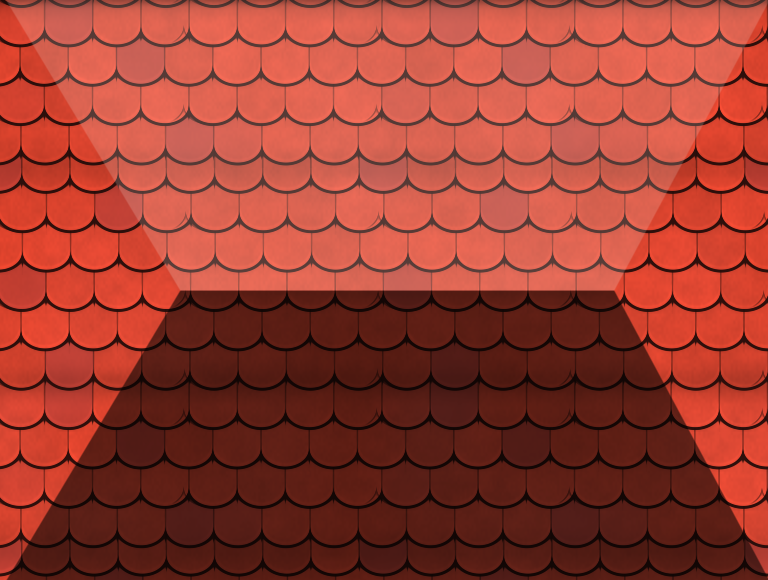
Give the GLSL for this texture, as a WebGL 1 fragment shader.

```glsl
precision highp float;
// A hipped roof seen from above, clad in rounded clay tiles.
// Overlapping scallop rows come from a staggered repeat; one ridge and four
// hips split the roof into a pale, a shaded and two saturated faces.
uniform vec2 u_resolution;

const float ROWS = 14.73;       // tile rows over the canvas height
const float TILE_WIDTH = 1.224; // in row heights
const float DROP = 0.46;        // depth of the rounded tile end
const float TIP = 0.88;         // lowest point of a tile within its row

float hash(vec2 p) {
  return fract(sin(dot(p, vec2(127.1, 311.7))) * 43758.5453);
}

float noise(vec2 p) {
  vec2 i = floor(p), f = fract(p);
  f = f * f * (3.0 - 2.0 * f);
  return mix(mix(hash(i), hash(i + vec2(1.0, 0.0)), f.x),
             mix(hash(i + vec2(0.0, 1.0)), hash(i + 1.0), f.x), f.y);
}

// Alternate rows are staggered, except at two joins of the cladding.
float stagger(float row) {
  return mod(row + step(0.5, row) + step(4.5, row), 2.0);
}

// Column coordinate: whole numbers are the joints between tiles.
float columnAt(float x, float row) {
  return (x - 9.72) / TILE_WIDTH + 0.5 * stagger(row) + 0.025 * sin(row * 7.0);
}

// Signed distance to the rounded tile end, positive below it.
float scallop(float column, float f) {
  float u = 2.0 * fract(column) - 1.0;
  float arch = sqrt(max(1.0 - u * u, 0.03));
  float slope = 2.0 * DROP * u / (arch * TILE_WIDTH);
  return (f - TIP + DROP * (1.0 - arch)) / sqrt(1.0 + slope * slope);
}

float stroke(float d, float halfWidth, float px) {
  return 1.0 - smoothstep(halfWidth - 0.5 * px, halfWidth + 0.7 * px, abs(d));
}

float bump(float x, float center, float width) {
  float d = (x - center) / width;
  return exp(-d * d);
}

vec3 tiles(vec2 p, float px) {
  // Rows repeat as one course with a shortened row in its middle.
  float t = mod(p.y + 0.74, 9.72);
  float v = t + 0.28 * step(5.0, t);
  float row = floor(v), f = fract(v);
  float column = columnAt(p.x, row);
  float d = scallop(column, f);

  // The tile that owns this point
  float owner = mod(row + step(0.0, d), 10.0);
  float ownColumn = columnAt(p.x, owner);
  vec2 id = vec2(mod(floor(ownColumn), 8.0), owner);
  float h = hash(id + 3.0);

  // Clay with grain, tone changes and a few mauve tiles
  float grain = noise(p * 3.0) * 0.6 + noise(p * vec2(17.0, 11.0)) * 0.4;
  vec3 clay = vec3(0.87, 0.27, 0.185) * (0.94 + 0.09 * h);
  clay *= 0.94 + 0.12 * grain;
  clay = mix(clay, vec3(0.69, 0.24, 0.22), 0.6 * smoothstep(0.78, 0.95, hash(id + 17.0)));
  clay += vec3(0.0, 0.025, 0.035) * (noise(p * 0.45) - 0.4);
  clay *= 1.0 - 0.13 * bump(t, 0.75, 0.4) - 0.11 * bump(t, 5.0, 0.4);
  clay *= 1.0 + 0.05 * bump(t, 1.35, 0.4);

  // Joints between neighbours, then a light rim on each tile end
  float joint = abs(fract(ownColumn + 0.5) - 0.5) * TILE_WIDTH;
  clay *= 1.0 - 0.38 * stroke(joint, 0.017, px);
  clay *= 1.0 + 0.07 * bump(d, -0.07, 0.04);

  // Soft shadow and dark crevice below each tile end
  float under = step(0.0, d) * exp(-22.0 * max(d, 0.0));
  float crevice = stroke(d - 0.025, 0.035, px);
  // Doubled outlines on every fourth joint
  float near4 = abs(mod(column + 2.0, 4.0) - 2.0);
  float mask = (1.0 - smoothstep(0.2, 0.4, near4)) * (1.0 - stagger(row));
  float twin = stroke(scallop(column + 0.11, f), 0.015, px) * mask;
  clay *= 1.0 - 0.3 * under;
  clay *= 1.0 - 0.4 * twin;
  return mix(clay, vec3(0.13, 0.045, 0.035), 0.92 * crevice);
}

// Signed distance from the slanted hips, positive inside the long faces.
float insideHips(vec2 p, float drop) {
  float left = (p.x - 4.58 + 0.6 * drop) / 1.166;
  float right = (15.6 + 0.535 * drop - p.x) / 1.134;
  return min(left, right);
}

void main() {
  vec2 uv = gl_FragCoord.xy / u_resolution.y;
  vec2 p = vec2(uv.x, 1.0 - uv.y) * ROWS;
  float px = ROWS / u_resolution.y;

  float belowRidge = p.y - 7.38;
  float hip = insideHips(p, abs(belowRidge));
  float longFace = smoothstep(-px, px, hip);
  float shaded = smoothstep(-px, px, belowRidge);

  // Light on each face: plain sides, pale upper face, dark lower face
  vec3 side = tiles(p, px);
  float veil = 0.205 + 0.03 * bump(belowRidge, 0.0, 0.8);
  vec3 pale = mix(side, vec3(0.95, 0.88, 0.85), veil);
  vec3 dark = side * vec3(0.42, 0.44, 0.44);
  dark *= 1.0 - 0.1 * bump(belowRidge, 0.0, 0.25);
  vec3 color = mix(side, mix(pale, dark, shaded), longFace);

  // Shadow along the upper border
  color *= 1.0 - 0.22 * bump(p.y, 0.0, 0.12);
  gl_FragColor = vec4(color, 1.0);
}
```
